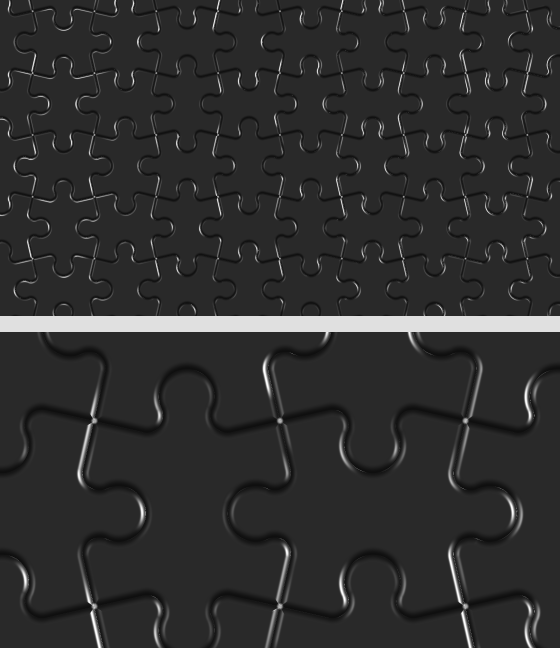
Top: the whole. Bottom: its middle third, enlarged.
Write a Shadertoy shader that draws this pattern.

```glsl
// Dark glossy jigsaw: a checkerboard of interlocking pieces with bevelled seams.
// Each seam is a knob arc, a fillet arc and a straight shoulder; the distance to it
// gives bevel normals, which are lit by three strip lamps with thin, broken highlights.

#define PITCH 0.1957                 // piece size, in canvas heights
#define ORIGIN vec2(0.0, 0.073)      // one piece corner, from the centre
#define KNOB_R 0.15                  // knob radius, in pieces
#define KNOB_Y 0.13                  // knob centre above the seam
#define FILLET_R 0.09                // curl at the neck
#define FILLET_Y 0.028
#define BEVEL 0.044                  // bevel width, in pieces
#define STEEPNESS 1.4                // bevel slope at the seam
#define GLOSS 38.0                   // highlight sharpness
#define STRIP 0.25                   // falloff along the lamp, against across
#define BASE 0.16                    // grey of the flat faces
#define SAMPLES 3                    // antialiasing grid side

float cross2(vec2 a, vec2 b) { return a.x * b.y - a.y * b.x; }

float parity(float k) { return 1.0 - 2.0 * mod(k, 2.0); }

float hash(vec2 c) {
    vec3 q = fract(c.xyx * vec3(0.1031, 0.1030, 0.0973));
    q += dot(q, q.yzx + 33.33);
    return fract((q.x + q.y) * q.z);
}

float noise(vec2 p) {
    vec2 i = floor(p), f = fract(p);
    f = f * f * (3.0 - 2.0 * f);
    return mix(mix(hash(i), hash(i + vec2(1, 0)), f.x),
               mix(hash(i + vec2(0, 1)), hash(i + vec2(1, 1)), f.x), f.y);
}

// Uneven gloss that breaks highlights into dashes
float patches(vec2 p) { return mix(0.12, 1.0, smoothstep(0.3, 0.7, noise(p))); }

float segmentDist(vec2 p, vec2 a, vec2 b) {
    vec2 ab = b - a;
    return length(p - a - ab * clamp(dot(p - a, ab) / dot(ab, ab), 0.0, 1.0));
}

// Distance to one seam: x runs along it from -0.5 to 0.5, the knob points to +y
float seamDist(vec2 q) {
    q.x = abs(q.x);
    vec2 corner = vec2(0.5, 0.0);
    vec2 knob = vec2(0.0, KNOB_Y);
    float reach = KNOB_R + FILLET_R, drop = KNOB_Y - FILLET_Y;
    vec2 fillet = vec2(sqrt(reach * reach - drop * drop), FILLET_Y);
    vec2 neckDir = (fillet - knob) / reach;

    // Direction from the fillet centre to where the shoulder touches it
    vec2 toCorner = corner - fillet;
    float len = length(toCorner), c = FILLET_R / len;
    toCorner /= len;
    vec2 touchDir = c * toCorner + sqrt(1.0 - c * c) * vec2(toCorner.y, -toCorner.x);

    float d = segmentDist(q, fillet + FILLET_R * touchDir, corner);
    vec2 k = q - knob, f = q - fillet;
    if (cross2(neckDir, k) > 0.0) d = min(d, abs(length(k) - KNOB_R));
    if (cross2(-neckDir, f) > 0.0 && cross2(f, touchDir) > 0.0)
        d = min(d, abs(length(f) - FILLET_R));
    return d;
}

// Nearest of the four seams round a cell; knob directions alternate
float puzzleDist(vec2 p) {
    vec2 cell = floor(p), f = p - cell;
    float d = 1.0;
    for (int i = 0; i < 2; i++) {
        float side = float(i), s = parity(cell.x + cell.y + side);
        d = min(d, seamDist(vec2(f.x - 0.5, -s * (f.y - side))));
        d = min(d, seamDist(vec2(f.y - 0.5, s * (f.x - side))));
    }
    return d;
}

// Highlight of a strip lamp seen from straight above
float highlight(vec3 n, vec2 uv, vec3 lamp) {
    vec3 toLamp = normalize(lamp - vec3(uv, 0.0));
    vec2 halfway = normalize(toLamp + vec3(0.0, 0.0, 1.0)).xy;
    vec2 dir = normalize(halfway), off = n.xy - halfway;
    float across = dot(off, dir), along = cross2(dir, off);
    return exp(-GLOSS * (across * across + STRIP * along * along));
}

float shade(vec2 uv) {
    vec2 p = (uv - ORIGIN) / PITCH;
    float d = puzzleDist(p), eps = 0.004;
    vec2 away = (vec2(puzzleDist(p + vec2(eps, 0.0)),
                      puzzleDist(p + vec2(0.0, eps))) - d) / eps;
    float slope = STEEPNESS * max(1.0 - d / BEVEL, 0.0);
    vec3 n = normalize(vec3(-away * slope, 1.0));

    // Flat face with a dark seam, wider where it runs across
    float seamWidth = mix(0.026, 0.042, min(abs(away.y), 1.0));
    float grey = BASE * mix(0.42, 1.0, smoothstep(0.0, seamWidth, d));
    grey *= 1.0 + 0.2 * n.y;

    // Lamps to the right, left and upper left
    float upper = 0.95 + 0.25 * uv.y;
    float right = upper * patches(p * 3.7);
    float left = mix(0.25, 0.9, smoothstep(-0.1, 0.7, uv.x)) * upper
               * patches(p * 3.7 + 40.0);
    float top = 0.8 * (1.0 - smoothstep(-0.7, -0.35, uv.x)) * patches(p * 2.7 + 80.0);
    float shine = right * highlight(n, uv, vec3(1.4, 0.2, 0.65))
                + left * highlight(n, uv, vec3(-1.4, 0.2, 0.65))
                + top * highlight(n, uv, vec3(-0.75, 1.1, 0.6));
    shine *= 1.0 - smoothstep(0.8 * BEVEL, BEVEL, d);

    // Glint where four corners meet
    float cornerDist = length(fract(p + 0.5) - 0.5);
    shine += 0.6 * (1.0 - smoothstep(0.006, 0.022, cornerDist));
    return min(grey + shine, 1.0);
}

void mainImage(out vec4 fragColor, in vec2 fragCoord) {
    float sum = 0.0;
    for (int j = 0; j < SAMPLES * SAMPLES; j++) {
        vec2 jitter = (vec2(j % SAMPLES, j / SAMPLES) + 0.5) / float(SAMPLES) - 0.5;
        sum += shade((fragCoord + jitter - 0.5 * iResolution.xy) / iResolution.y);
    }
    fragColor = vec4(vec3(sum / float(SAMPLES * SAMPLES)), 1.0);
}
```
